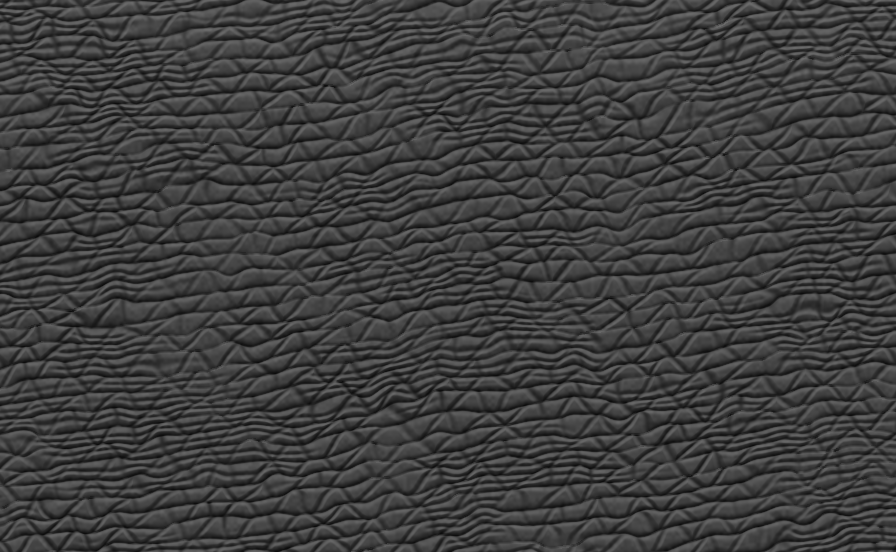
A Shadertoy shader for this texture:

```glsl
// Dark grey embossed leather: wavy broken rows of small pillows cut into triangles.
#define ROWS 31.0       // rows per canvas height
#define COLS 25.0       // pillows per canvas height
#define SLOPE 0.14      // rise of the rows to the right
#define LEAN 0.25       // common slant of the cross creases
#define SWELL 0.045     // broad waviness of the rows
#define PINCH 0.012     // local squeezing of the rows
#define WIGGLE 0.55     // unevenness of the row edges, in rows
#define RELIEF 0.135    // strength of the lighting
#define GROOVE 0.13     // darkening inside the grooves
#define BASE_GREY 0.268
#define GRAIN 0.05      // fine surface roughness
#define LIGHT_STEP 0.0026

float hash(vec2 p) {
    return fract(sin(dot(p, vec2(127.1, 311.7))) * 43758.5453);
}

float noise(vec2 p) {
    vec2 i = floor(p), f = fract(p);
    f = f * f * (3.0 - 2.0 * f);
    return mix(mix(hash(i), hash(i + vec2(1, 0)), f.x),
               mix(hash(i + vec2(0, 1)), hash(i + vec2(1, 1)), f.x), f.y);
}

// Distance to the nearest crease; slants alternate so that triangles form
float crossCrease(float u, float row, float across) {
    float nearest = 1.0;
    for (int k = -1; k <= 1; k++) {
        vec2 id = vec2(floor(u) + float(k), row);
        float side = mod(id.x, 2.0) < 0.5 ? 1.0 : -1.0;
        float tilt = side * (0.25 + 0.75 * hash(id + 17.3));
        float center = id.x + 0.5 + 0.45 * (hash(id) - 0.5);
        float d = abs(u - center - tilt * (across - 0.5));
        nearest = min(nearest, d / sqrt(1.0 + tilt * tilt));
    }
    return nearest;
}

float leatherHeight(vec2 p) {
    // Bend the plane into wavy rows of changing width
    float bend = SWELL * (noise(p * vec2(3.5, 2.8)) - 0.5)
               + PINCH * (noise(p * vec2(9.0, 17.0) + 5.0) - 0.5);
    float v = ROWS * (p.y - SLOPE * p.x + bend);
    v += WIGGLE * (noise(p * vec2(24.0, 28.0) + 9.0) - 0.5);
    float row = floor(v), across = fract(v);
    float u = COLS * (p.x - LEAN * p.y + 0.02 * noise(p * 9.0)) + hash(vec2(row, 3.0)) * 2.0;

    // Rounded row whose grooves fade in places
    float dome = 1.0 - pow(abs(2.0 * across - 1.0), 3.5);
    float fade = smoothstep(0.5, 0.85, noise(p * vec2(13.0, 20.0) + 47.0));
    dome = mix(dome, 1.0, 0.65 * fade);

    // Cross creases, deeper in some places than in others
    float cut = smoothstep(0.0, 0.24, crossCrease(u, row, across));
    float depth = mix(0.35, 0.85, noise(p * vec2(10.0, 14.0) + 71.0));
    float h = dome * mix(1.0 - depth, 1.0, cut);

    // Fine crease that splits some rows in two
    float splitMask = smoothstep(0.5, 0.7, noise(p * vec2(6.0, 14.0) + 31.0));
    float split = 1.0 - smoothstep(0.0, 0.2, abs(across - 0.5));
    return h * (1.0 - 0.6 * splitMask * split);
}

void mainImage(out vec4 fragColor, in vec2 fragCoord) {
    vec2 p = fragCoord / iResolution.y;

    // Light from above
    vec2 toLight = normalize(vec2(-0.1, 1.0)) * LIGHT_STEP;
    float h = leatherHeight(p);
    float facing = (leatherHeight(p - toLight) - leatherHeight(p + toLight))
                 / (2.0 * LIGHT_STEP * ROWS);

    float pit = 1.0 - h;
    float grey = BASE_GREY + RELIEF * tanh(0.4 * facing) - GROOVE * pit * pit;
    grey += GRAIN * (noise(p * 150.0) - 0.5);
    grey += 0.02 * smoothstep(0.6, 1.0, p.y);

    fragColor = vec4(vec3(clamp(grey, 0.05, 0.42)), 1.0);
}
```
